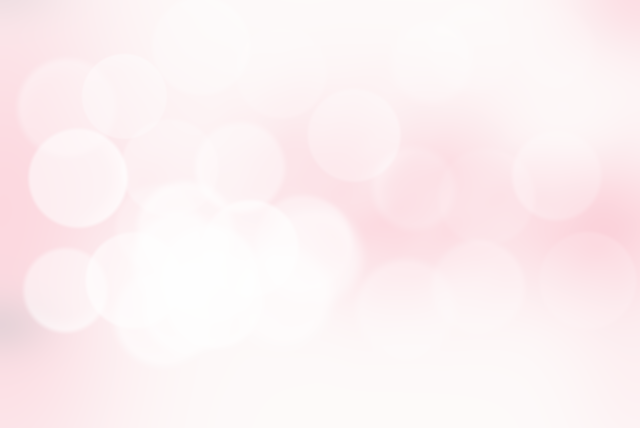
A Shadertoy shader for this background:

```glsl
// Pale pink bokeh: a rosy haze across the middle and sides fades to white above
// and below. Translucent discs on a jittered grid, and a dense spiral cluster of
// brighter ones, wash the haze out towards white.

#define PALE vec3(0.992, 0.980, 0.978)
#define PINK vec3(0.985, 0.815, 0.850)
#define GREY vec3(0.840, 0.800, 0.820)
#define WHITE vec3(0.998, 0.997, 0.996)
#define DISC_RADIUS 0.104
#define GRID_COLUMNS 7
#define GRID_ROWS 3
#define CLUSTER_COUNT 9
#define CLUSTER_CENTRE vec2(0.49, 0.36)
#define CLUSTER_SPREAD vec2(0.27, 0.13)
#define HAZE_STRENGTH 0.78

float hash(vec2 p) {
    vec3 q = fract(vec3(p.xyx) * 0.1031);
    q += dot(q, q.yzx + 33.33);
    return fract((q.x + q.y) * q.z);
}

float valueNoise(vec2 p) {
    vec2 cell = floor(p), f = fract(p);
    f = f * f * (3.0 - 2.0 * f);
    float low = mix(hash(cell), hash(cell + vec2(1, 0)), f.x);
    float high = mix(hash(cell + vec2(0, 1)), hash(cell + vec2(1, 1)), f.x);
    return mix(low, high, f.y);
}

float cloud(vec2 p) {
    float sum = 0.0, weight = 0.55;
    for (int i = 0; i < 3; i++) {
        sum += weight * valueNoise(p);
        p = mat2(1.6, 1.2, -1.2, 1.6) * p + 7.3;
        weight *= 0.5;
    }
    return sum;
}

float glow(vec2 p, vec2 centre, vec2 size) {
    vec2 q = (p - centre) / size;
    return exp(-dot(q, q));
}

// Coverage of a translucent disc, a little brighter along one side of its rim.
float lightDisc(vec2 p, vec2 centre, float radius, float softness, float turn) {
    vec2 q = p - centre;
    float d = length(q);
    float edge = max(softness, 1.0 / iResolution.y);
    float body = 1.0 - smoothstep(radius - edge, radius + edge, d);
    float side = dot(q, vec2(cos(turn), sin(turn))) / radius;
    float rim = smoothstep(0.55, 1.0, d / radius) * smoothstep(-0.2, 1.0, side);
    return body * (0.72 + 0.28 * rim);
}

// Amount of pink, before any disc is laid over it.
float pinkHaze(vec2 p, float aspect) {
    vec2 slanted = vec2(p.x + p.y, 1.6 * (p.y - p.x)) * 2.6;
    float mottling = 0.45 + 1.0 * cloud(slanted + 3.0);
    float haze = glow(p, vec2(0.63 * aspect, 0.54), vec2(0.52, 0.22)) * mottling;
    haze += glow(p, vec2(0.0, 0.45), vec2(0.29, 0.70));
    haze += 0.75 * glow(p, vec2(0.96 * aspect, 0.46), vec2(0.19, 0.20));
    haze += 0.85 * glow(p, vec2(aspect, 1.02), vec2(0.17, 0.17));
    haze += 0.25 * glow(p, vec2(aspect, 0.10), vec2(0.16, 0.22));
    haze *= 1.0 - 0.8 * glow(p, vec2(0.88 * aspect, 0.73), vec2(0.20, 0.15));
    return HAZE_STRENGTH * haze;
}

void mainImage(out vec4 fragColor, in vec2 fragCoord) {
    vec2 p = fragCoord / iResolution.y;
    float aspect = iResolution.x / iResolution.y;

    // Haze, with cool shade at the left edge and upper left corner
    vec3 colour = mix(PALE, PINK, clamp(pinkHaze(p, aspect), 0.0, 1.0));
    float shade = 0.55 * glow(p, vec2(0.0, 0.24), vec2(0.11, 0.07))
                + 0.35 * glow(p, vec2(0.0, 1.02), vec2(0.14, 0.07));
    colour = mix(colour, GREY, shade);

    // Scattered discs, strongest towards the left
    for (int row = 0; row < GRID_ROWS; row++) {
        for (int column = 0; column < GRID_COLUMNS; column++) {
            vec2 id = vec2(column, row);
            vec2 jitter = vec2(hash(id + 11.0), hash(id + 27.0)) - 0.5;
            vec2 place = (id + 0.5 + 0.9 * jitter) / vec2(GRID_COLUMNS, GRID_ROWS);
            vec2 centre = vec2(place.x * aspect, mix(0.26, 0.94, place.y));
            float radius = DISC_RADIUS * mix(0.88, 1.12, hash(id + 41.0));
            float softness = mix(0.003, 0.016, hash(id + 53.0));
            float strength = mix(0.15, 0.80, hash(id + 67.0)) * mix(1.0, 0.55, place.x);
            float turn = 6.2832 * hash(id + 83.0);
            colour = mix(colour, WHITE, strength * lightDisc(p, centre, radius, softness, turn));
        }
    }

    // Bright overlapping cluster on a golden-angle spiral
    for (int i = 0; i < CLUSTER_COUNT; i++) {
        float k = float(i);
        float reach = sqrt(k / float(CLUSTER_COUNT));
        vec2 centre = CLUSTER_CENTRE + CLUSTER_SPREAD * reach * vec2(cos(2.4 * k), sin(2.4 * k));
        float softness = mix(0.005, 0.028, hash(vec2(k, 5.0)));
        float cover = lightDisc(p, centre, DISC_RADIUS * 1.08, softness, 2.4 * k);
        colour = mix(colour, WHITE, 0.62 * cover);
    }
    colour = mix(colour, WHITE, 0.6 * glow(p, CLUSTER_CENTRE, vec2(0.24, 0.13)));

    fragColor = vec4(colour, 1.0);
}
```
